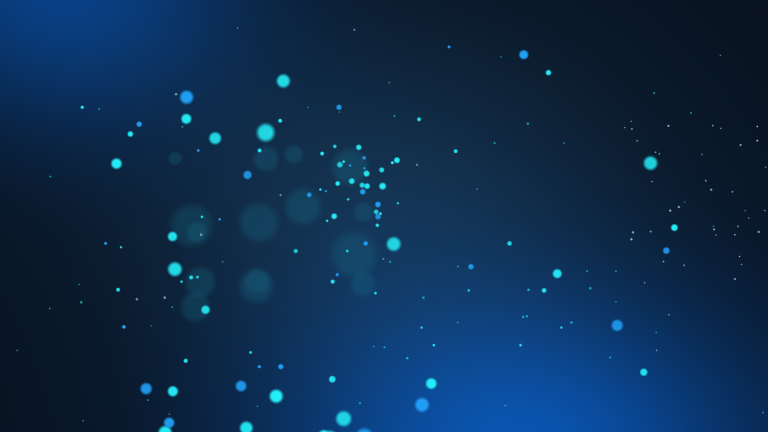
A WebGL 2 fragment shader for this background:

```glsl
#version 300 es
precision highp float;

uniform vec2 u_resolution;
out vec4 fragColor;

const vec3 NAVY = vec3(0.032, 0.072, 0.125);
const vec3 ROYAL = vec3(0.000, 0.245, 0.550);
const vec3 HAZE = vec3(0.045, 0.120, 0.175);
const vec3 CYAN = vec3(0.14, 0.94, 0.98);
const vec3 AZURE = vec3(0.13, 0.63, 0.97);
const vec3 TEAL = vec3(0.10, 0.48, 0.58);
const vec3 PALE = vec3(0.70, 0.88, 0.94);

float hash(vec2 v) {
    return fract(sin(dot(v, vec2(127.1, 311.7))) * 43758.5453);
}

// Elliptic gaussian falloff
float glow(vec2 p, vec2 center, vec2 radii) {
    vec2 q = (p - center) / radii;
    return exp(-dot(q, q));
}

// Disc with a blurred rim, at least one pixel wide
float softDisc(float dist, float radius, float blur, float pixel) {
    float rim = max(radius * blur, pixel);
    return 1.0 - smoothstep(radius - rim, radius + rim * 0.6, dist);
}

// Evenly spread random point in a box; gather pulls it to the center
vec2 scatter(vec2 center, vec2 extent, float gather, vec2 key) {
    float across = fract(key.x * 0.618 + 0.3 * hash(key));
    vec2 r = 2.0 * vec2(across, hash(key + 17.3)) - 1.0;
    return center + extent * sign(r) * pow(abs(r), vec2(gather));
}

// Layer of discs: sizes holds the smallest and largest radius
vec3 addDiscs(vec3 color, vec2 p, int count, vec2 center, vec2 extent,
              float gather, vec2 sizes, vec3 tintA, vec3 tintB,
              float opacity, float blur, float seed, float pixel) {
    for (int i = 0; i < count; i++) {
        vec2 key = vec2(float(i) + 1.0, seed);
        vec2 spot = scatter(center, extent, gather, key);
        float radius = mix(sizes.x, sizes.y, pow(hash(key + 41.7), 1.4));
        vec3 tint = mix(tintA, tintB, step(0.66, hash(key + 73.1)));
        float alpha = opacity * mix(0.8, 1.0, hash(key + 97.9));
        float cover = softDisc(length(p - spot), radius, blur, pixel);
        color = mix(color, tint, alpha * cover);
    }
    return color;
}

vec3 backdrop(vec2 p) {
    vec3 color = NAVY;
    color += HAZE * glow(p, vec2(0.88, 0.52), vec2(0.58, 0.43));
    color += ROYAL * 0.72 * glow(p, vec2(0.14, 1.05), vec2(0.43, 0.34));
    color += ROYAL * glow(p, vec2(1.21, -0.06), vec2(0.58, 0.37));
    return color;
}

void main() {
    vec2 p = gl_FragCoord.xy / u_resolution.y;
    float pixel = 1.0 / u_resolution.y;
    vec3 color = backdrop(p);

    // Large faint bokeh, left of the middle
    color = addDiscs(color, p, 15, vec2(0.63, 0.52), vec2(0.25, 0.25), 0.9,
                     vec2(0.014, 0.056), TEAL, TEAL, 0.26, 0.35, 3.0, pixel);

    // Fine dust over the whole canvas
    color = addDiscs(color, p, 64, vec2(0.89, 0.48), vec2(0.88, 0.46), 1.0,
                     vec2(0.0018, 0.0034), CYAN, PALE, 0.65, 0.5, 11.0, pixel);

    // Pale specks near the right edge
    color = addDiscs(color, p, 36, vec2(1.62, 0.51), vec2(0.18, 0.20), 0.9,
                     vec2(0.0018, 0.0032), PALE, PALE, 0.8, 0.5, 23.0, pixel);

    // Small sparks across the middle
    color = addDiscs(color, p, 42, vec2(0.75, 0.50), vec2(0.56, 0.40), 1.1,
                     vec2(0.003, 0.007), CYAN, AZURE, 1.0, 0.5, 31.0, pixel);

    // Dense knot above the center
    color = addDiscs(color, p, 26, vec2(0.83, 0.575), vec2(0.09, 0.09), 1.4,
                     vec2(0.003, 0.009), CYAN, AZURE, 1.0, 0.5, 47.0, pixel);

    // Bright orbs on the left
    color = addDiscs(color, p, 10, vec2(0.47, 0.54), vec2(0.22, 0.32), 1.0,
                     vec2(0.010, 0.024), CYAN, AZURE, 1.0, 0.4, 59.0, pixel);

    // Bright orbs from the middle to the right
    color = addDiscs(color, p, 11, vec2(1.13, 0.46), vec2(0.44, 0.42), 1.0,
                     vec2(0.008, 0.018), CYAN, AZURE, 1.0, 0.4, 83.0, pixel);

    // Bright orbs along the lower edge
    color = addDiscs(color, p, 13, vec2(0.59, 0.045), vec2(0.26, 0.065), 1.0,
                     vec2(0.012, 0.024), CYAN, AZURE, 1.0, 0.4, 67.0, pixel);

    fragColor = vec4(color, 1.0);
}
```
